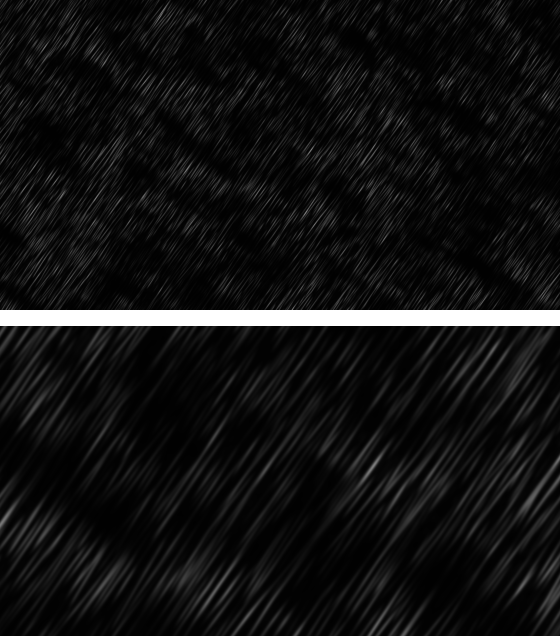
Top, the full canvas; bottom, a detail of the centre.
Give the GLSL for this texture, as a WebGL 2 fragment shader.

```glsl
#version 300 es
precision highp float;
// Dark brushed surface: short, hair-thin slanted scratches on near-black.
// Rows of thin wavering lines, broken along their length by noise, are
// layered and gathered by soft cloud noise into small faint patches.

uniform vec2 u_resolution;
out vec4 fragColor;

const float STROKE_ANGLE = 0.96;
const float LINE_WIDTH = 0.0021;
const float BASE_LEVEL = 0.005;
const float STROKE_GAIN = 0.25;
const float HAZE_GAIN = 0.024;

// Integer hash of a lattice cell, from 0 to 1.
float hash(ivec2 cell, uint seed) {
    uvec2 v = uvec2(cell) * 1664525u + 1013904223u + seed * 747796405u;
    v.x += v.y * 1664525u;
    v.y += v.x * 1664525u;
    v ^= v >> 16u;
    v.x += v.y * 1664525u;
    v.y += v.x * 1664525u;
    v ^= v >> 16u;
    return float(v.x >> 8u) / 16777216.0;
}

// Smooth value noise.
float valueNoise(vec2 p, uint seed) {
    ivec2 c = ivec2(floor(p));
    vec2 f = smoothstep(0.0, 1.0, fract(p));
    float low = mix(hash(c, seed), hash(c + ivec2(1, 0), seed), f.x);
    float high = mix(hash(c + ivec2(0, 1), seed), hash(c + ivec2(1, 1), seed), f.x);
    return mix(low, high, f.y);
}

// Noise along one row, shifted by a random amount.
float rowNoise(float along, int row, uint seed) {
    float x = along + 31.0 * hash(ivec2(row, 7), seed);
    int c = int(floor(x));
    float f = smoothstep(0.0, 1.0, fract(x));
    return mix(hash(ivec2(c, row), seed + 1u), hash(ivec2(c + 1, row), seed + 1u), f);
}

// Thin broken lines along x; density is in rows and dashes per unit.
float scratches(vec2 p, vec2 density, float width, uint seed) {
    float y = p.y * density.y;
    int nearest = int(floor(y));
    float sum = 0.0;
    for (int i = -1; i <= 1; i++) {
        int row = nearest + i;
        float center = float(row) + 0.1 + 0.8 * rowNoise(p.x * 6.0, row, seed + 2u);
        float d = (y - center) / (density.y * width);
        float dash = smoothstep(0.3, 1.0, rowNoise(p.x * density.x, row, seed));
        sum += dash * exp(-d * d);
    }
    return sum;
}

// Layered cloud noise.
float clouds(vec2 p, uint seed) {
    float sum = 0.0;
    float weight = 0.5;
    for (uint i = 0u; i < 3u; i++) {
        sum += weight * valueNoise(p, seed + i);
        p = p * 1.9 + 5.3;
        weight *= 0.65;
    }
    return sum / 1.036;
}

// Coordinates whose x axis points along the given angle.
vec2 alignTo(vec2 p, float angle) {
    vec2 d = vec2(cos(angle), sin(angle));
    return vec2(dot(p, d), dot(p, vec2(-d.y, d.x)));
}

void main() {
    vec2 p = gl_FragCoord.xy / u_resolution.y;
    vec2 q = alignTo(p, STROKE_ANGLE);
    float width = max(LINE_WIDTH, 0.5 / u_resolution.y);

    // Three scratch layers, each turned slightly and spaced differently.
    float strokes = 0.0;
    for (int i = 0; i < 3; i++) {
        float k = float(i);
        vec2 density = vec2(17.0 + 5.0 * k, 78.0 + 13.0 * k);
        strokes += scratches(alignTo(q, 0.035 * (k - 1.0)), density, width, 11u + 10u * uint(i));
    }

    // Bright patches and dark bands, longer across the strokes.
    float patches = smoothstep(0.14, 0.9, clouds(q * vec2(14.0, 9.0), 41u));

    // Fine grain breaks up the haze inside the patches.
    float grain = valueNoise(q * vec2(110.0, 260.0), 53u);

    float level = BASE_LEVEL + STROKE_GAIN * patches * strokes;
    level += HAZE_GAIN * patches * patches * grain;
    fragColor = vec4(vec3(level), 1.0);
}
```
